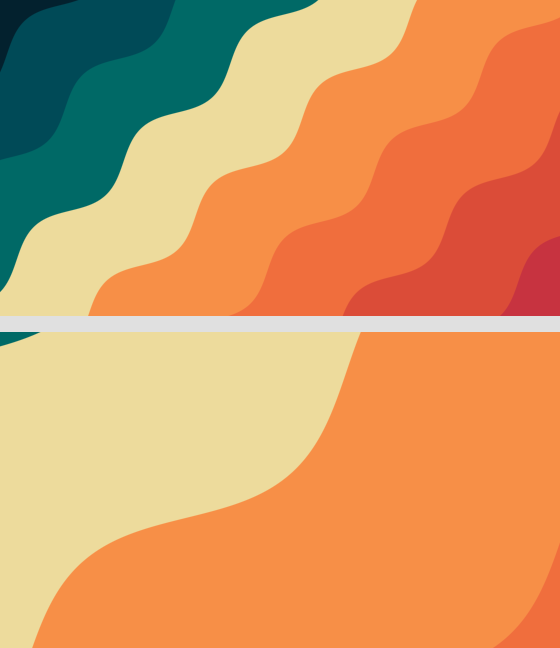
Top, the full canvas; bottom, a detail of the centre.
Reproduce this background procedurally as a WebGL 1 fragment shader.

```glsl
precision highp float;
// Eight flat retro bands, from navy to crimson, split by parallel diagonal sine waves.

uniform vec2 u_resolution;

// Lengths are fractions of the canvas height
#define TILT 0.7427                    // angle of the waves, radians
#define PERIOD 0.4588                  // length of one wave
#define AMPLITUDE 0.0400               // height of one wave
#define ANCHOR vec2(0.1713, 0.6412)    // phase and offset of the teal-cream edge
#define COOL_STEP vec2(0.0208, 0.2500) // shift between edges above the anchor
#define WARM_STEP vec2(0.0509, 0.2813) // shift between edges below the anchor
#define ANCHOR_EDGE 2.0                // index of the teal-cream edge

const float TAU = 6.2831853;

// Phase along the wave (x) and offset across it (y) of one edge
vec2 edgeOrigin(float index) {
  float n = index - ANCHOR_EDGE;
  return ANCHOR + n * (n < 0.0 ? COOL_STEP : WARM_STEP);
}

// Approximate signed distance to a wavy edge, positive towards the lower right
float waveDistance(vec2 q) {
  float k = TAU / PERIOD;
  float slope = AMPLITUDE * k * cos(k * q.x);
  return (q.y - AMPLITUDE * sin(k * q.x)) / sqrt(1.0 + slope * slope);
}

void main() {
  vec3 band[8];
  band[0] = vec3(0.01, 0.13, 0.18); // navy
  band[1] = vec3(0.00, 0.29, 0.34); // deep teal
  band[2] = vec3(0.00, 0.41, 0.40); // teal
  band[3] = vec3(0.93, 0.86, 0.61); // cream
  band[4] = vec3(0.97, 0.56, 0.28); // light orange
  band[5] = vec3(0.94, 0.43, 0.24); // orange
  band[6] = vec3(0.86, 0.30, 0.22); // red
  band[7] = vec3(0.78, 0.20, 0.25); // crimson

  // Measure from the top left corner, then turn to run along and across the waves
  float pixel = 1.0 / u_resolution.y;
  vec2 p = vec2(gl_FragCoord.x, u_resolution.y - gl_FragCoord.y) * pixel;
  float c = cos(TILT);
  float s = sin(TILT);
  vec2 q = vec2(c * p.x - s * p.y, s * p.x + c * p.y);

  // Lay each band over the previous one
  vec3 color = band[0];
  for (int i = 1; i < 8; i++) {
    float d = waveDistance(q - edgeOrigin(float(i - 1)));
    color = mix(color, band[i], smoothstep(-0.75 * pixel, 0.75 * pixel, d));
  }
  gl_FragColor = vec4(color, 1.0);
}
```
